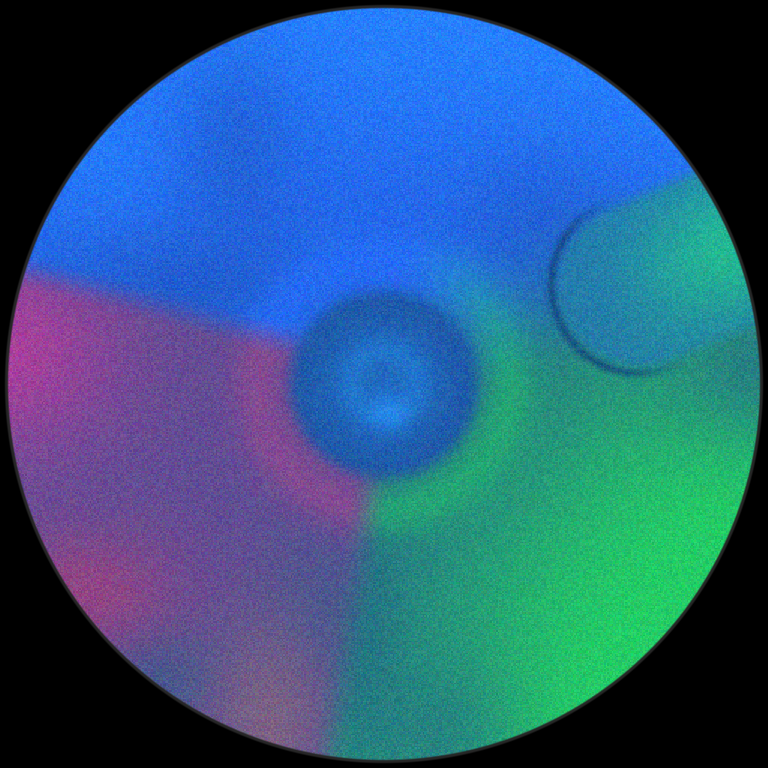
Give the GLSL for this background, as a three.js fragment shader.

```glsl
#define DISC_RADIUS 0.4935
#define CORE_RADIUS 0.124
#define LENS_RADIUS 0.115
#define LENS_CENTER vec2(0.333, 0.129)
#define LENS_AXIS vec2(0.92, 0.39)
#define GRAIN_CELLS 512.0
#define GRAIN_AMOUNT 0.13
#define EDGE_BLUR 0.0015

varying vec2 vUv;

const vec3 BLUE = vec3(0.14, 0.41, 0.92);
const vec3 SKY = vec3(0.15, 0.50, 1.0);
const vec3 NAVY = vec3(0.13, 0.36, 0.80);
const vec3 TEAL = vec3(0.15, 0.47, 0.52);
const vec3 GREEN = vec3(0.14, 0.80, 0.40);
const vec3 VIOLET = vec3(0.38, 0.30, 0.58);
const vec3 MAGENTA = vec3(0.66, 0.25, 0.61);
const vec3 ROSE = vec3(0.57, 0.27, 0.52);
const vec3 SLATE = vec3(0.25, 0.35, 0.55);

float glow(vec2 p, vec2 center, vec2 size) {
  vec2 d = (p - center) / size;
  return exp(-dot(d, d));
}

float band(float x, float width) {
  return exp(-x * x / (width * width));
}

vec3 hash3(vec2 cell) {
  vec3 q = fract(cell.xyx * vec3(0.1031, 0.1030, 0.0973));
  q += dot(q, q.yxz + 33.33);
  return fract((q.xxy + q.yzz) * q.zyx);
}

vec3 blueField(vec2 p) {
  vec3 c = mix(BLUE, SKY, smoothstep(0.2, 0.5, p.y + 0.15 * p.x));
  c = mix(c, SKY, 0.7 * glow(p, vec2(-0.36, 0.30), vec2(0.10, 0.12)));
  c = mix(c, NAVY, 0.6 * glow(p, vec2(-0.19, 0.31), vec2(0.07, 0.13)));
  c = mix(c, NAVY, 0.9 * glow(p, vec2(-0.26, 0.12), vec2(0.20, 0.08)));
  return mix(c, NAVY, 0.6 * glow(p, vec2(0.20, 0.21), vec2(0.10, 0.09)));
}

vec3 warmField(vec2 p) {
  vec3 c = mix(VIOLET, MAGENTA, glow(p, vec2(-0.50, 0.04), vec2(0.15, 0.13)));
  c = mix(c, SLATE, 0.9 * glow(p, vec2(-0.29, -0.38), vec2(0.09, 0.07)));
  c = mix(c, SLATE, 0.7 * glow(p, vec2(-0.08, -0.30), vec2(0.09, 0.12)));
  c = mix(c, ROSE, glow(p, vec2(-0.39, -0.27), vec2(0.12, 0.08)));
  return mix(c, vec3(0.48, 0.38, 0.52), glow(p, vec2(-0.15, -0.44), vec2(0.08, 0.13)));
}

vec3 greenField(vec2 p) {
  float sweep = dot(p, vec2(0.79, -0.60));
  vec3 c = mix(TEAL, GREEN, smoothstep(0.06, 0.46, sweep));
  c = mix(c, TEAL, 0.9 * glow(p, vec2(0.50, 0.03), vec2(0.16, 0.12)));
  c = mix(c, TEAL, 0.8 * glow(p, vec2(0.07, -0.46), vec2(0.12, 0.14)));
  return mix(c, vec3(0.14, 0.43, 0.52), 0.7 * glow(p, vec2(-0.03, -0.33), vec2(0.06, 0.20)));
}

vec3 addLens(vec3 c, vec2 p) {
  vec2 q = p - LENS_CENTER;
  float along = dot(q, LENS_AXIS);
  float dist = length(q - LENS_AXIS * max(along, 0.0)) - LENS_RADIUS;
  float across = dot(q, vec2(-LENS_AXIS.y, LENS_AXIS.x));
  vec3 fill = mix(vec3(0.14, 0.49, 0.67), vec3(0.14, 0.75, 0.57),
                  smoothstep(-0.08, 0.14, along) * band(across, 0.09));
  c = mix(c, fill, 0.9 * (1.0 - smoothstep(-0.02, 0.003, dist)));
  // Dark line fading away from the rounded end
  float line = band(dist, 0.006) * (1.0 - smoothstep(-0.08, 0.03, along));
  return mix(c, vec3(0.08, 0.28, 0.50), 0.75 * line);
}

vec3 addCore(vec3 c, vec2 p) {
  float r = length(p);
  vec3 fill = mix(vec3(0.13, 0.41, 0.74), vec3(0.12, 0.35, 0.66), smoothstep(0.03, 0.12, r));
  fill += vec3(0.0, 0.05, 0.06) * band(r - 0.045, 0.018);
  fill += vec3(0.02, 0.08, 0.13) * glow(p, vec2(0.006, -0.035), vec2(0.025));
  return mix(c, fill, 1.0 - smoothstep(CORE_RADIUS - 0.018, CORE_RADIUS + 0.012, r));
}

void main() {
  vec2 p = vUv - 0.5;
  float r = length(p);

  // Three colour fields meeting behind the core
  float leftSide = 1.0 - smoothstep(-0.03, 0.03, p.x - 0.16 * p.y - 0.005);
  float leftBlue = smoothstep(-0.025, 0.03, p.y + 0.27 * p.x - 0.02);
  float rightBlue = smoothstep(-0.09, 0.16, p.y - 0.4 * p.x);
  vec3 lower = mix(greenField(p), warmField(p), leftSide);
  vec3 color = mix(lower, blueField(p), mix(rightBlue, leftBlue, leftSide));

  // Halo around the core, tinted by the field it lies on
  float halo = band(r - 0.165, 0.035);
  vec3 lowerHalo = mix(vec3(0.14, 0.69, 0.44), vec3(0.56, 0.29, 0.57), leftSide);
  vec3 upperHalo = mix(vec3(0.15, 0.43, 0.98), vec3(0.14, 0.54, 0.84), smoothstep(0.0, 0.14, p.x));
  float upper = mix(rightBlue, leftBlue, leftSide);
  color = mix(color, mix(lowerHalo, upperHalo, upper), 0.75 * halo);

  color = addLens(color, p);
  color = addCore(color, p);

  // Fine coloured grain
  vec3 grain = hash3(floor(vUv * GRAIN_CELLS)) - 0.5;
  color += GRAIN_AMOUNT * grain;

  // Grey rim and black surround
  float rim = smoothstep(-0.004 - EDGE_BLUR, -0.004 + EDGE_BLUR, r - DISC_RADIUS);
  color = mix(color, vec3(0.15), rim);
  color *= 1.0 - smoothstep(-EDGE_BLUR, EDGE_BLUR, r - DISC_RADIUS);
  gl_FragColor = vec4(clamp(color, 0.0, 1.0), 1.0);
}
```
